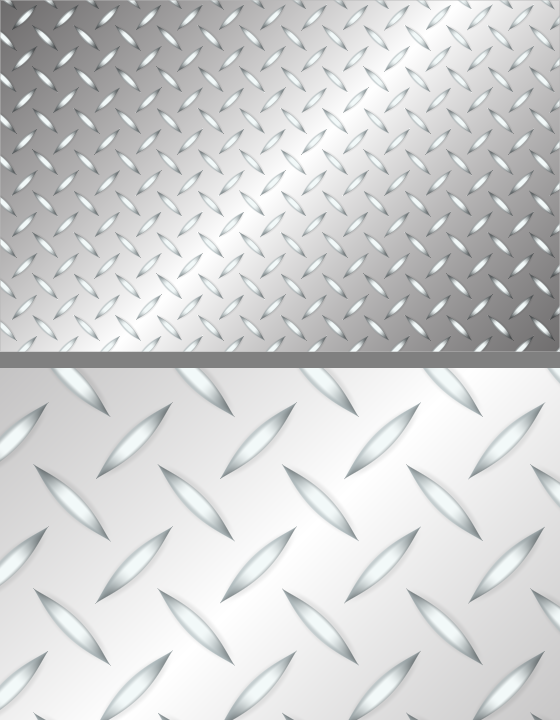
Top: the whole. Bottom: its middle third, enlarged.
Reproduce this texture procedurally as a Shadertoy shader.

```glsl
// Brushed steel tread plate: two interleaved square lattices of raised spindles,
// one leaning left and one leaning right, over a diagonal sheen.
// Lengths are fractions of the canvas height; spindle sizes are in lattice cells.

#define PERIOD 0.1176
#define LATTICE_ORIGIN vec2(0.716, 0.539)
#define HALF_LENGTH 0.44
#define HALF_WIDTH 0.078
#define SHEEN_CENTRE 1.311
#define SHEEN_REACH 1.286
#define GLINT_DRIFT 0.16
#define GLINT_COLOUR vec3(0.95, 0.975, 0.975)
#define TIP_TINT vec3(0.60, 0.64, 0.65)
#define BORDER_WIDTH 0.002

// Hash without sine, result in 0..1
float hash(vec2 p) {
    vec3 h = fract(vec3(p.xyx) * 0.1031);
    h += dot(h, h.yzx + 33.33);
    return fract((h.x + h.y) * h.z);
}

// Plate brightness: white diagonal band fading to dark opposite corners
vec3 plateColour(vec2 p) {
    float t = abs(p.x + 1.0 - p.y - SHEEN_CENTRE) / SHEEN_REACH;
    float grey = 1.0 - 0.72 * t + 0.15 * t * t;
    return grey * mix(vec3(1.0), vec3(1.005, 0.99, 0.995), t);
}

// Half thickness of a spindle at u, where u runs from -1 to 1 along it
float spindleProfile(float u) {
    return HALF_WIDTH * pow(max(1.0 - u * u, 0.0), 1.25);
}

// Adds one lattice of spindles; lean is +1 for rising and -1 for falling
vec3 addSpindles(vec3 base, vec2 cell, float lean, float pixel) {
    vec2 id = floor(cell + 0.5);
    vec2 c = cell - id;
    vec2 axis = normalize(vec2(1.0, lean));
    float u = dot(c, axis) / HALF_LENGTH;
    float v = dot(c, vec2(-axis.y, axis.x)) * lean;
    float thickness = spindleProfile(u);
    float inside = 1.0 - smoothstep(-pixel, pixel, abs(v) - thickness);
    inside *= step(abs(u), 1.0);

    // Soft shade hugging the lower flank
    float shade = 1.0 - smoothstep(0.0, 0.045, abs(v + 0.012) - thickness);
    shade *= 1.0 - smoothstep(0.55, 1.0, abs(u));
    vec3 colour = base * (1.0 - 0.07 * shade);

    // Bright middle, dark tips and flanks, with a slightly wandering glint
    float drift = (hash(id + 17.0 * lean + 50.0) - 0.5) * GLINT_DRIFT;
    float glint = 1.0 - smoothstep(0.2, 0.85, abs(u + drift));
    float across = v / max(thickness, 0.001);
    float flank = smoothstep(0.45, 1.0, abs(across + 0.12));
    vec3 tip = base * TIP_TINT * (1.0 + 0.16 * across);
    vec3 metal = mix(tip, GLINT_COLOUR, glint);
    metal = mix(metal, tip, 0.6 * flank);
    return mix(colour, metal, inside);
}

void mainImage(out vec4 fragColor, in vec2 fragCoord) {
    vec2 p = fragCoord / iResolution.y;
    vec2 cell = (p - LATTICE_ORIGIN) / PERIOD;
    float pixel = 0.75 / (iResolution.y * PERIOD);

    // Plate, then falling and rising spindles half a cell apart
    vec3 colour = plateColour(p);
    for (int i = 0; i < 2; i++) {
        float k = float(i);
        colour = addSpindles(colour, cell - 0.5 * k, 2.0 * k - 1.0, pixel);
    }

    // Fine grey outline of the sheet
    vec2 size = iResolution.xy / iResolution.y;
    vec2 margin = min(p, size - p);
    float edge = min(margin.x, margin.y);
    float aa = 0.5 / iResolution.y;
    float border = 1.0 - smoothstep(BORDER_WIDTH - aa, BORDER_WIDTH + aa, edge);
    colour = mix(colour, vec3(0.72), 0.6 * border);

    fragColor = vec4(clamp(colour, 0.0, 1.0), 1.0);
}
```
